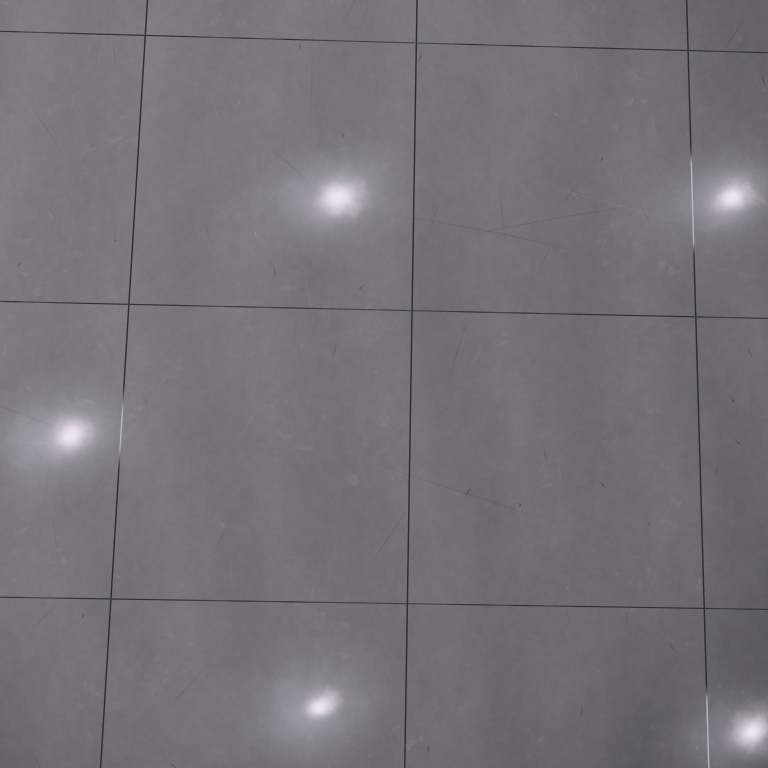
Reproduce this texture procedurally as a WebGL 1 fragment shader.

```glsl
precision highp float;
// Polished grey floor tiles seen in slight perspective, under ceiling lamps.
// A warped grid gives thin dark joints; cellular noise and layered sines mottle
// the stone, hashed strokes scratch it, and a loop of lamps adds the glare.
uniform vec2 u_resolution;

const vec3 STONE_TINT = vec3(1.0, 0.982, 1.02);
const vec3 JOINT_DARK = vec3(0.15, 0.15, 0.16);
const vec3 JOINT_SHINE = vec3(0.74, 0.73, 0.78);
const vec3 HALO_TINT = vec3(0.94, 0.93, 1.12);
const vec3 LAMP_WHITE = vec3(0.93, 0.89, 0.94);

float hash(vec2 p) {
  return fract(sin(dot(p, vec2(127.1, 311.7))) * 4375.85);
}

vec2 hash2(vec2 p) {
  return vec2(hash(p), hash(p + 41.3));
}

// Distance to the nearest jittered cell point.
float cellular(vec2 p) {
  vec2 cell = floor(p);
  float nearest = 2.0;
  for (int j = -1; j <= 1; j++) {
    for (int i = -1; i <= 1; i++) {
      vec2 c = cell + vec2(float(i), float(j));
      nearest = min(nearest, length(c + hash2(c) - p));
    }
  }
  return nearest;
}

// Layered sines, each octave bent by the one before; about -1 to 1.
float blotches(vec2 p) {
  float sum = 0.0;
  float gain = 0.5;
  for (int i = 0; i < 5; i++) {
    sum += gain * sin(p.x + 1.7 * sin(p.y * 0.8)) * sin(p.y + 1.3 * sin(p.x * 0.7));
    p = mat2(1.5, 1.1, -1.1, 1.5) * p + 2.3;
    gain *= 0.7;
  }
  return sum;
}

// Tile coordinates: x counts columns, y counts rows downwards.
vec2 tileCoords(vec2 p) {
  float column = (p.x - 0.543 + 0.016 * p.y) / (0.351 + 0.045 * p.y);
  float level = p.y - (0.029 - 0.0165 * p.y) * p.x - 0.0404;
  float row = (sqrt(0.1122 + 0.0668 * level) - 0.335) / 0.0334;
  return vec2(column, row);
}

// Coverage of a soft-edged line at a distance d.
float stroke(float d, float halfWidth, float pixel) {
  return clamp((halfWidth - d) / pixel + 0.5, 0.0, 1.0) * min(1.0, 2.0 * halfWidth / pixel);
}

// Signed sum of scratches: negative darkens, positive lightens.
float scratches(vec2 p, float pixel) {
  float sum = 0.0;
  for (int i = 0; i < 84; i++) {
    float id = float(i);
    vec2 rnd = hash2(vec2(id, 3.7));
    float isLong = step(mod(id, 14.0), 0.5);
    float reach = mix(0.002 + 0.045 * rnd.x * rnd.x, 0.12, isLong);
    float angle = mix(1.57 + 1.8 * (rnd.y - 0.5), 0.6 * (rnd.x - 0.3), isLong);
    vec2 dir = vec2(cos(angle), sin(angle));
    vec2 q = p - hash2(vec2(id, 9.2));
    float along = dot(q, dir);
    float across = dot(q, vec2(-dir.y, dir.x)) + 0.6 * along * along * (rnd.y - 0.5);
    float d = length(vec2(max(abs(along) - reach, 0.0), across));
    float fade = 1.0 - 0.6 * smoothstep(0.2, 1.0, abs(along) / reach);
    float strength = 0.035 + 0.09 * smoothstep(0.012, 0.002, reach);
    float tone = mix(-1.0, 0.6, step(0.7, hash(vec2(id, 5.1))));
    sum += tone * strength * fade * stroke(d, 0.0008, pixel);
  }
  return sum;
}

// Lamp reflections: x is the wide halo, y the bright core.
vec2 lampGlare(vec2 p, float ripple) {
  vec2 glare = vec2(0.0);
  for (int i = 0; i < 6; i++) {
    float row = floor(float(i) / 2.0);
    float side = mod(float(i), 2.0);
    float odd = mod(row, 2.0);
    float lit = 1.0 - odd * side;
    float across = 0.44 - 0.012 * row - 0.336 * odd + (0.513 + 0.025 * row) * side;
    float down = 0.257 + 0.289 * row + 0.0215 * row * row + 0.016 * side * row;
    vec2 q = p - vec2(across, down);
    q.x += 0.3 * q.y;
    vec2 halo = (q + vec2(0.012, 0.0)) / vec2(0.072, 0.052);
    float size = mix(0.021, 0.014, step(1.5, row) * (1.0 - side));
    vec2 core = q / (size * vec2(1.1, 1.0)) * (1.0 + 0.35 * ripple);
    glare += lit * vec2(exp(-dot(halo, halo)), exp(-dot(core, core)));
  }
  return glare;
}

void main() {
  vec2 p = gl_FragCoord.xy / u_resolution;
  p.y = 1.0 - p.y;
  float pixel = 1.0 / min(u_resolution.x, u_resolution.y);
  vec2 grid = tileCoords(p);

  // Stone: falloff, per-tile tone, blurred vertical streaks, mottling and scuffs.
  float mottle = blotches(p * 34.0);
  float grain = cellular(p * 190.0) - 0.5;
  float tone = 0.503 - 0.048 * p.x - 0.045 * p.y;
  tone -= 0.06 * smoothstep(0.48, 0.75, length(p - vec2(0.42, 0.48)));
  tone += 0.012 * (hash(floor(grid)) - 0.5);
  tone += 0.008 * sin(p.x * 38.0 + 1.5 * sin(p.y * 5.0)) + 0.012 * blotches(p * vec2(22.0, 7.0));
  tone += 0.009 * mottle + 0.014 * grain + 0.010 * blotches(p * vec2(150.0, 110.0));
  float scuff = smoothstep(0.35, 0.9, blotches(p * vec2(75.0, 95.0) + 4.0));
  tone += 0.03 * scuff * smoothstep(0.0, 0.5, blotches(p * 17.0 + 8.0));
  vec3 colour = (tone + scratches(p, pixel)) * STONE_TINT;

  // Glare, rippled by the worn polish.
  vec2 glare = lampGlare(p, mottle);
  colour += 0.15 * glare.x * (1.0 + 0.2 * mottle) * HALO_TINT;

  // Joints, uneven in depth and shining where a lamp is close.
  vec2 toJoint = abs(fract(grid + 0.5) - 0.5) * vec2(0.351 + 0.045 * p.y, 0.335 + 0.033 * grid.y);
  float upright = stroke(toJoint.x, 0.00095, pixel);
  float level = stroke(toJoint.y, 0.00075, pixel) * (0.85 + 0.15 * sin(p.x * 47.0 + 3.0 * sin(p.x * 19.0)));
  vec3 jointColour = mix(JOINT_DARK, JOINT_SHINE, smoothstep(0.08, 0.3, glare.x));
  colour = mix(colour, jointColour, 0.9 * max(upright, level));
  colour = mix(colour, LAMP_WHITE, clamp(1.05 * glare.y, 0.0, 1.0));
  gl_FragColor = vec4(colour, 1.0);
}
```
